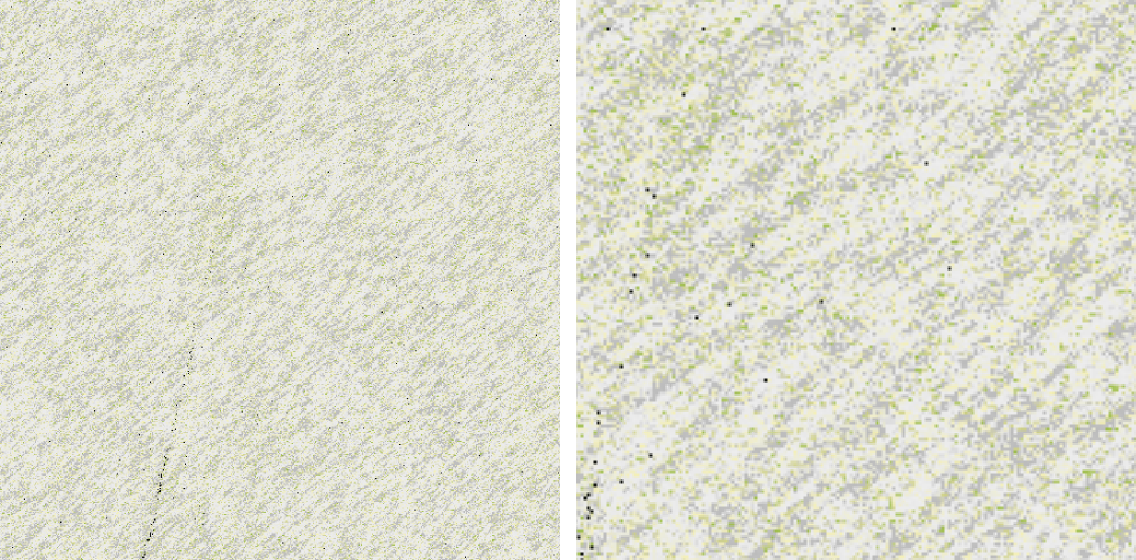
Left: the whole. Right: its middle third, enlarged.
Give the GLSL for this texture, as a three.js fragment shader.

```glsl
// Pale speckled stone: a fine grid of grains in greys, creams, olives and greens.
// Stretched value noise lays slanted grey streaks, hashed cells scatter the
// coloured flecks, and black specks gather along one thin curved crack.
varying vec2 vUv;

float hash(vec2 p) {
  return fract(sin(dot(p, vec2(12.9898, 78.233))) * 43758.5453);
}

float noise(vec2 p) {
  vec2 i = floor(p);
  vec2 f = fract(p);
  f = f * f * (3.0 - 2.0 * f);
  return mix(mix(hash(i), hash(i + vec2(1.0, 0.0)), f.x),
             mix(hash(i + vec2(0.0, 1.0)), hash(i + vec2(1.0, 1.0)), f.x), f.y);
}

// Thin streaks rising to the right at about forty degrees
float streaks(vec2 cell) {
  vec2 along = vec2(0.77, 0.64);
  vec2 p = vec2(dot(cell, along), dot(cell, vec2(-along.y, along.x)));
  return 0.55 * noise(p * vec2(0.075, 0.36)) + 0.45 * noise(p * vec2(0.17, 0.65) + 71.0);
}

// Closeness to the crack, fading towards the top
float crack(vec2 uv) {
  float wobble = 0.014 * (noise(vec2(uv.y * 14.0, 3.0)) - 0.5);
  float d = abs(uv.x - 0.256 - 0.2 * uv.y - 0.05 * uv.y * uv.y - wobble);
  return exp(-d * d * 60000.0) * mix(1.0, 0.15, smoothstep(0.0, 0.75, uv.y));
}

vec3 grain(vec2 cell) {
  float streak = streaks(cell);
  float patches = noise(cell * 0.025 + 8.0) - 0.5;
  float crackNear = crack(cell / 512.0);

  // Grey ground in three tones
  float level = 0.7 * streak + 0.3 * hash(cell + 17.3) + 0.07 * patches - 0.1 * crackNear;
  float grey = level < 0.42 ? 0.745 : (level < 0.5 ? 0.865 : 0.92);
  vec3 color = vec3(grey) + 0.02 * (hash(cell + 5.7) - 0.5);

  // Some flecks span two neighbouring cells in a row
  vec2 pair = vec2(floor((cell.x + mod(cell.y, 2.0)) * 0.5), cell.y) + 0.37;
  vec2 id = hash(pair + 91.0) > 0.6 ? pair : cell;
  float kind = hash(id + 43.1) + 0.09 * (streak - 0.5) + 0.03 * patches - 0.12 * crackNear;
  float tint = hash(id + 29.9);
  float shade = 0.15 * (grey - 0.86);

  if (kind < 0.032) {
    color = mix(vec3(0.78, 0.82, 0.58), vec3(0.63, 0.75, 0.31), tint) + shade; // green
  } else if (kind < 0.1) {
    color = mix(vec3(0.86, 0.86, 0.7), vec3(0.81, 0.82, 0.53), tint) + shade; // olive
  } else if (kind < 0.155) {
    color = mix(vec3(0.8, 0.8, 0.74), vec3(0.83, 0.83, 0.68), tint) + shade; // khaki
  } else if (kind < 0.26) {
    color = mix(vec3(0.925, 0.915, 0.83), vec3(0.945, 0.93, 0.71), tint) + shade; // yellow
  } else if (kind < 0.44) {
    color = mix(vec3(0.905, 0.905, 0.87), vec3(0.925, 0.925, 0.835), tint) + shade; // cream
  }

  // Rare black specks, denser on the crack; two hashes must both be low
  float rarity = 0.02 + 0.38 * crackNear;
  float speck = step(hash(cell + 63.7), rarity) * step(hash(cell.yx * 1.37 + 11.9), rarity);
  return mix(color, vec3(0.07, 0.08, 0.06), speck);
}

void main() {
  // Four samples inside each grain smooth its edges at other sizes
  vec3 color = vec3(0.0);
  for (int i = 0; i < 4; i++) {
    float n = float(i);
    vec2 offset = vec2(mod(n, 2.0), floor(n * 0.5)) * 0.5 - 0.25;
    color += grain(floor(vUv * 512.0 + offset));
  }
  gl_FragColor = vec4(color * 0.25, 1.0);
}
```
